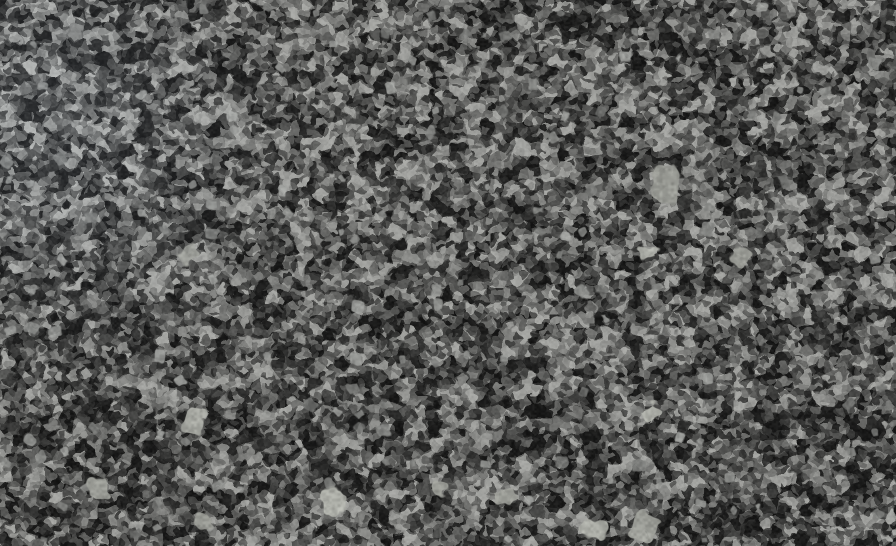
Reproduce this texture procedurally as a WebGL 2 fragment shader.

```glsl
#version 300 es
precision highp float;
// Polished grey granite: two scales of warped Voronoi grains give the dark and
// mid grey speckle, scattered worn boxes give the pale feldspar crystals, and a
// faint cool sheen lies at the upper left. Each pixel averages four samples.
uniform vec2 u_resolution;
out vec4 fragColor;

float hash(vec2 p) {
  return fract(sin(dot(p, vec2(127.1, 311.7))) * 43758.5453);
}

vec2 hash2(vec2 p) {
  return vec2(hash(p), hash(p + 57.3));
}

float noise(vec2 p) {
  vec2 i = floor(p), f = fract(p);
  f = f * f * (3.0 - 2.0 * f);
  return mix(mix(hash(i), hash(i + vec2(1, 0)), f.x),
             mix(hash(i + vec2(0, 1)), hash(i + vec2(1, 1)), f.x), f.y);
}

// Random tone of the nearest Voronoi grain
float grainTone(vec2 p) {
  vec2 cell = floor(p), nearest = cell;
  float best = 9.0;
  for (int y = -1; y <= 1; y++) {
    for (int x = -1; x <= 1; x++) {
      vec2 id = cell + vec2(x, y);
      vec2 d = id + hash2(id) - p;
      float dist = dot(d, d);
      if (dist < best) {
        best = dist;
        nearest = id;
      }
    }
  }
  return hash(nearest + 19.7);
}

// Scattered crystals: x = coverage, y = random tone
vec2 crystals(vec2 p, float chance, float wear, float blur) {
  vec2 cell = floor(p), result = vec2(0.0);
  for (int y = -1; y <= 1; y++) {
    for (int x = -1; x <= 1; x++) {
      vec2 id = cell + vec2(x, y);
      if (hash(id + 3.1) > chance) continue;
      vec2 d = p - id - 0.5 - 0.6 * (hash2(id + 8.4) - 0.5);
      float angle = 6.283 * hash(id + 5.9);
      float c = cos(angle), s = sin(angle);
      d = mat2(c, -s, s, c) * d;
      float size = mix(0.13, 0.29, pow(hash(id + 2.6), 1.5));
      vec2 halfSize = size * vec2(1.0, mix(0.5, 0.9, hash(id + 7.2)));
      vec2 q = abs(d) - halfSize * 0.6;
      float dist = length(max(q, 0.0)) + min(max(q.x, q.y), 0.0) - 0.4 * halfSize.y;
      float cover = 1.0 - smoothstep(-blur, blur, dist + wear);
      if (cover > result.x) result = vec2(cover, hash(id + 6.6));
    }
  }
  return result;
}

vec3 granite(vec2 p, float pixel) {
  // Ragged grain outlines, stretched a little sideways
  vec2 warp = vec2(noise(p * 110.0), noise(p * 110.0 + 41.0)) - 0.5;
  vec2 g = (p + 0.009 * warp) * vec2(0.88, 1.0);
  float fine = grainTone(g * 98.0);
  float coarse = grainTone(g * 52.0 + 13.0);
  float broad = noise(p * 5.0 + 3.0) - 0.5;

  // Even spread of greys from near black to pale
  float t = 0.5 * fine + 0.5 * coarse + 0.1 * broad;
  t = smoothstep(0.09, 0.92, t);
  float grey = 0.095 + 0.46 * t + 0.09 * t * t * t * t;
  grey += 0.07 * (noise(p * 260.0) - 0.5);
  vec3 color = grey * vec3(1.0, 1.005, 0.985);

  // Small grey crystals, then large pale ones
  float rough = noise(p * 90.0 + 7.0) - 0.5;
  float speck = noise(p * 190.0 + 23.0) - 0.5;
  vec2 small = crystals(p * 22.0 + 4.0, 0.24, 0.14 * rough, pixel * 22.0);
  float smallGrey = mix(0.42, 0.66, small.y) + 0.12 * speck;
  color = mix(color, smallGrey * vec3(1.0, 1.01, 0.99), 0.85 * small.x);

  vec2 large = crystals(p * 7.0 + 31.0, 0.2, 0.09 * rough, pixel * 7.0);
  float largeGrey = mix(0.60, 0.72, large.y) + 0.12 * speck + 0.08 * rough;
  color = mix(color, largeGrey * vec3(1.0, 1.01, 0.97), 0.92 * large.x);

  // Cool reflected light
  vec2 s = (p - vec2(0.1, 0.78)) / vec2(0.28, 0.3);
  return color + 0.07 * exp(-dot(s, s)) * vec3(0.9, 1.0, 1.15);
}

void main() {
  float pixel = 1.0 / u_resolution.y;
  vec3 color = vec3(0.0);
  for (int i = 0; i < 4; i++) {
    vec2 offset = 0.5 * vec2(i % 2, i / 2) - 0.25;
    color += granite((gl_FragCoord.xy + offset) * pixel, pixel);
  }
  fragColor = vec4(color / 4.0, 1.0);
}
```
